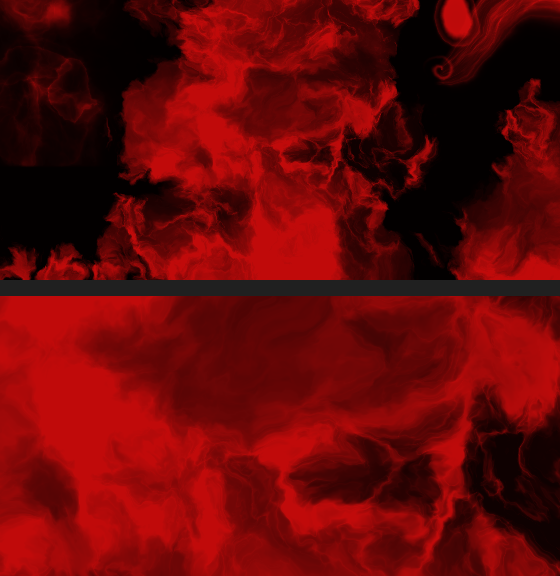
Top, the full canvas; bottom, a detail of the centre.
Give the GLSL for this background, as a Shadertoy shader.

```glsl
const vec3 VOID_COLOR = vec3(0.012, 0.0, 0.0);
const vec3 SMOKE_COLOR = vec3(0.775, 0.042, 0.042);
const float BILLOW_SCALE = 4.2;
const float STRAND_SCALE = 7.0;
const float EDGE_ROUGHNESS = 0.24;
const mat2 OCTAVE_TURN = mat2(1.6, 1.2, -1.2, 1.6);

// Cloud lobes: centre, then radii, in canvas heights
const int LOBE_COUNT = 11;
const vec4 LOBES[LOBE_COUNT] = vec4[](
    vec4(0.72, 0.52, 0.34, 0.25), vec4(1.05, 0.86, 0.39, 0.40),
    vec4(1.09, 0.50, 0.43, 0.38), vec4(0.98, 0.08, 0.52, 0.37),
    vec4(1.95, 0.32, 0.23, 0.26), vec4(1.87, 0.12, 0.25, 0.27),
    vec4(1.90, 0.50, 0.16, 0.14), vec4(0.00, 0.06, 0.10, 0.13),
    vec4(0.10, 0.00, 0.17, 0.09), vec4(0.36, 0.02, 0.09, 0.09),
    vec4(0.56, 1.00, 0.09, 0.09));

float hash(vec2 p) {
    return fract(sin(dot(p, vec2(127.1, 311.7))) * 43758.5453);
}

float noise(vec2 p) {
    vec2 cell = floor(p), f = fract(p);
    f = f * f * f * (f * (f * 6.0 - 15.0) + 10.0);
    return mix(mix(hash(cell), hash(cell + vec2(1, 0)), f.x),
               mix(hash(cell + vec2(0, 1)), hash(cell + vec2(1, 1)), f.x), f.y);
}

float fbm(vec2 p) {
    float sum = 0.0, amp = 0.5;
    for (int i = 0; i < 6; i++) {
        sum += amp * noise(p);
        p = OCTAVE_TURN * p + 3.7;
        amp *= 0.5;
    }
    return sum;
}

// Ridged noise: thin bright filaments
float strands(vec2 p) {
    float sum = 0.0, amp = 0.42;
    for (int i = 0; i < 5; i++) {
        float ridge = 1.0 - abs(2.0 * noise(p) - 1.0);
        sum += amp * ridge * ridge;
        p = OCTAVE_TURN * p + 9.1;
        amp *= 0.62;
    }
    return sum;
}

vec2 swirl(vec2 p, float amount, float scale) {
    return p + amount * (vec2(fbm(p * scale), fbm(p * scale + vec2(5.2, 1.3))) - 0.5);
}

float glow(vec2 p, vec2 centre, vec2 radius) {
    vec2 d = (p - centre) / radius;
    return exp(-dot(d, d));
}

// Ellipse outline, crisp outside and fading inward
float ring(vec2 p, vec2 centre, vec2 radius) {
    float e = length((p - centre) / radius) - 1.0;
    return exp(e > 0.0 ? -e * 25.0 : e * 6.0);
}

float cloudDensity(vec2 p) {
    vec2 q = swirl(swirl(p, 0.17, 4.0), 0.11, 11.0);
    float mass = -1.0;
    for (int i = 0; i < LOBE_COUNT; i++) {
        vec4 lobe = LOBES[i];
        float depth = 1.0 - length((q - lobe.xy) / lobe.zw);
        mass = max(mass, depth * min(lobe.z, lobe.w));
    }
    float cover = smoothstep(-0.015, 0.035, mass + EDGE_ROUGHNESS * (fbm(q * 9.0) - 0.5));

    // Regions where the solid billows break into filaments
    float thin = 0.75 * glow(q, vec2(0.66, 0.20), vec2(0.22, 0.15))
               + 0.95 * glow(q, vec2(1.36, 0.47), vec2(0.20, 0.35))
               + 0.6 * glow(q, vec2(1.20, 0.97), vec2(0.42, 0.15))
               + 0.6 * glow(q, vec2(1.12, 0.40), vec2(0.22, 0.07))
               + 0.8 * glow(q, vec2(1.85, 0.51), vec2(0.15, 0.10))
               + 0.4 * (1.0 - smoothstep(0.0, 0.10, mass));
    float threads = strands(q * STRAND_SCALE);
    float billow = mix(0.38, 1.0, smoothstep(0.27, 0.55, fbm(q * BILLOW_SCALE + 1.7)));
    float core = 0.35 * glow(q, vec2(0.68, 0.54), vec2(0.26, 0.18))
               + 0.25 * glow(q, vec2(0.97, 0.08), vec2(0.16, 0.14))
               + 0.25 * glow(q, vec2(1.95, 0.35), vec2(0.14, 0.14));
    billow = billow * (0.62 + 0.62 * threads) + core;
    float wisp = 0.06 + 0.9 * smoothstep(0.26, 0.76, threads);
    return cover * min(mix(billow, wisp, clamp(thin, 0.0, 1.0)), 0.97);
}

// Faint coiling haze on the left
float vapourDensity(vec2 p) {
    vec2 q = swirl(p, 0.17, 5.0);
    float threads = pow(strands(q * 4.0), 2.0);
    float haze = glow(p, vec2(0.12, 0.62), vec2(0.19, 0.19)) * (0.05 + 0.7 * threads);
    float coils = 0.32 * ring(q, vec2(0.28, 0.67), vec2(0.07, 0.12))
                + 0.20 * ring(q, vec2(0.04, 0.58), vec2(0.12, 0.16))
                + 0.16 * ring(q, vec2(0.10, 0.76), vec2(0.16, 0.07))
                + 0.10 * ring(q, vec2(0.15, 0.64), vec2(0.21, 0.24));
    coils *= 0.4 + 1.6 * threads;
    float crown = glow(p, vec2(0.15, 0.98), vec2(0.19, 0.10)) * (0.1 + 0.9 * threads)
                + 0.5 * glow(q, vec2(0.20, 0.98), vec2(0.04, 0.03));
    return (haze + coils) * smoothstep(0.40, 0.412, p.y) + crown;
}

// Streaked plume with a bright head and a curled tail
float plumeDensity(vec2 p) {
    vec2 q = swirl(p, 0.05, 7.0);
    float along = (q.x - 1.56) / 0.44, t = max(along, 0.0);
    float low = mix(0.69, 0.93, smoothstep(0.1, 0.75, t));
    float across = (q.y - low) / (0.76 + 0.65 * t - low);
    float inside = smoothstep(0.0, 0.08, across) * smoothstep(1.05, 0.8, across);
    float streaks = pow(strands(vec2(t * 1.5, across * 3.0)), 2.0);
    float sheet = inside * (0.08 + 0.35 * t + 0.9 * streaks) + 0.3 * exp(-abs(across) * 25.0);
    sheet *= smoothstep(-0.02, 0.06, along);

    vec2 headCentre = vec2(1.64, 0.94);
    float head = 0.95 * smoothstep(0.0, 0.35, 1.0 - length((q - headCentre) / vec2(0.06, 0.085)));
    head += 0.35 * ring(q, headCentre, vec2(0.075, 0.10));
    vec2 d = q - vec2(1.575, 0.75);
    float r = length(d);
    float coil = pow(0.5 + 0.5 * cos(atan(d.y, d.x) - r * 150.0), 3.0);
    return sheet + head + 0.45 * coil * (1.0 - smoothstep(0.035, 0.06, r));
}

void mainImage(out vec4 fragColor, in vec2 fragCoord) {
    vec2 p = fragCoord / iResolution.y;
    vec3 layers = vec3(cloudDensity(p), vapourDensity(p), plumeDensity(p));
    vec3 clear = 1.0 - clamp(layers, 0.0, 1.0);
    float density = 1.0 - clear.x * clear.y * clear.z;
    fragColor = vec4(mix(VOID_COLOR, SMOKE_COLOR, density), 1.0);
}
```
